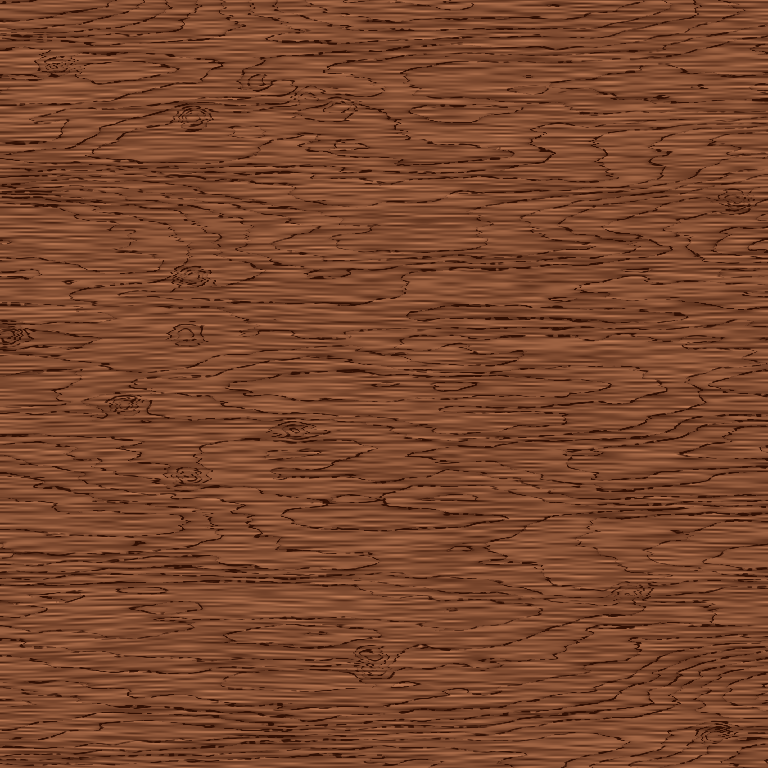
Write a WebGL 1 fragment shader that draws this texture.

```glsl
precision highp float;
// Brown wood veneer with horizontal grain: hair-fine embossed noise streaks,
// crossed by dotted dark growth lines. The lines are contours of a warped
// height field, frayed along the fibres, where bumps make small ringed knots.
uniform vec2 u_resolution;

float hash(vec2 p) {
  vec3 q = fract(p.xyx * 0.1031);
  q += dot(q, q.yzx + 33.33);
  return fract((q.x + q.y) * q.z);
}

float noise(vec2 p) {
  vec2 cell = floor(p);
  vec2 f = fract(p);
  f = f * f * (3.0 - 2.0 * f);
  float low = mix(hash(cell), hash(cell + vec2(1.0, 0.0)), f.x);
  float high = mix(hash(cell + vec2(0.0, 1.0)), hash(cell + 1.0), f.x);
  return mix(low, high, f.y);
}

// Height whose whole-number contours are the growth lines.
float growth(vec2 p) {
  float h = 12.0 * p.y
          + 11.0 * noise(p * vec2(1.8, 10.0) + 13.0)
          + 3.0 * noise(p * vec2(5.0, 34.0) + 41.0)
          + 0.6 * noise(p * vec2(22.0, 120.0) + 77.0);
  // Knots: narrow bumps that close the contours into rings.
  for (int i = 0; i < 16; i++) {
    float id = float(i);
    vec2 center = vec2(hash(vec2(id, 3.7)), hash(vec2(id, 19.3)));
    vec2 d = (p - center) * vec2(1.0, 1.5);
    h += (2.0 + 2.5 * hash(vec2(id, 8.1))) * exp(-2800.0 * dot(d, d));
  }
  return h;
}

void main() {
  vec2 p = gl_FragCoord.xy / u_resolution;

  // Streaks: each fibre minus its neighbour, on a slightly wavy grid.
  vec2 s = p + vec2(0.0, 0.008 * noise(p * vec2(4.0, 7.0)));
  vec2 fibre = s * vec2(29.0, 400.0) + 5.0;
  float streak = noise(fibre) - 0.5 - 0.55 * (noise(fibre + vec2(0.0, 1.0)) - 0.5);
  float tone = 0.66
             + 0.62 * streak
             + 0.13 * (noise(s * vec2(14.0, 150.0) + 150.0) - 0.5)
             + 0.05 * (noise(s * vec2(2.5, 18.0) + 60.0) - 0.5);

  // Distance to the nearest contour, frayed from fibre to fibre.
  float fray = noise(p * vec2(40.0, 380.0) + 220.0) - 0.5;
  vec2 g = p + fray * vec2(0.014, 0.004);
  float h = growth(g);
  vec2 slope = vec2(growth(g + vec2(0.0007, 0.0)) - h,
                    growth(g + vec2(0.0, 0.0007)) - h) / 0.0007;
  float steepness = max(length(slope), 8.0);
  float phase = fract(h);
  float dist = min(phase, 1.0 - phase) / steepness;

  // Dark lines broken into dots, each with a soft shade along one side.
  float line = 1.0 - smoothstep(0.0004, 0.0015, dist);
  float dots = smoothstep(0.35, 0.6, noise(p * vec2(170.0, 300.0) + 31.0));
  float strength = 0.4 + 0.6 * noise(p * vec2(6.0, 25.0) + 90.0);
  tone -= 0.28 * strength * exp(-260.0 * phase / steepness);
  tone -= line * strength * mix(0.1, 0.95, dots);

  vec3 darkBrown = vec3(0.20, 0.07, 0.02);
  vec3 lightBrown = vec3(0.69, 0.44, 0.30);
  gl_FragColor = vec4(mix(darkBrown, lightBrown, clamp(tone, -0.02, 1.15)), 1.0);
}
```
